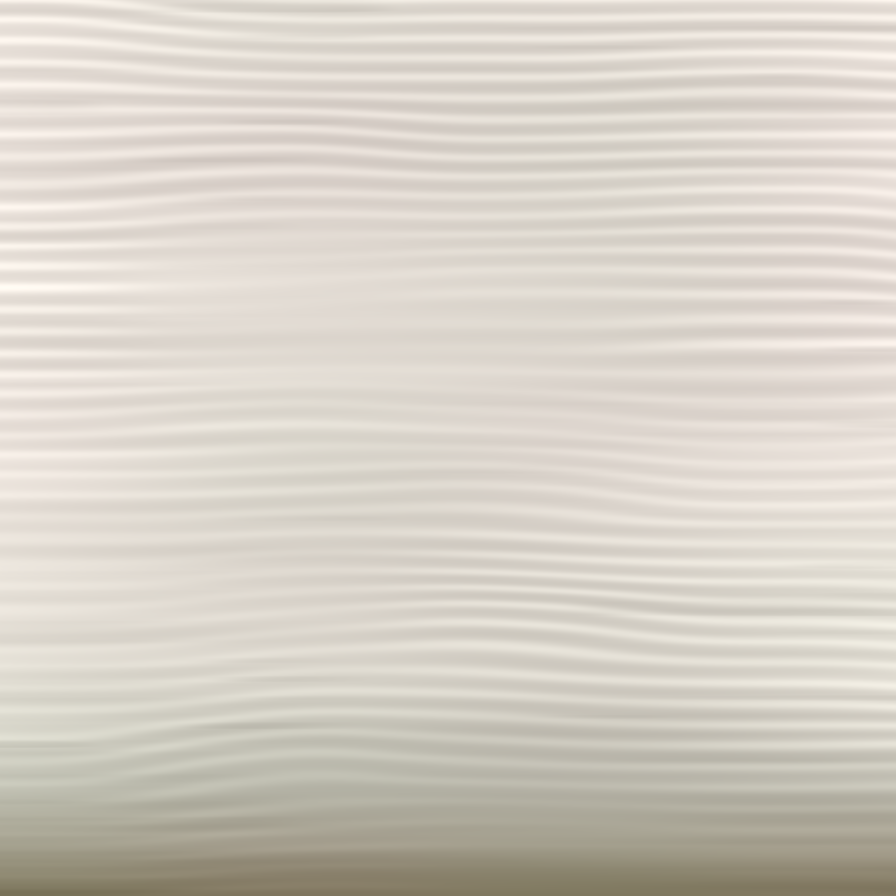
Write a WebGL 2 fragment shader that draws this texture.

```glsl
#version 300 es
precision highp float;

uniform vec2 u_resolution;
out vec4 fragColor;

float hash(vec2 p) {
    vec3 q = fract(vec3(p.xyx) * 0.1031);
    q += dot(q, q.yzx + 33.33);
    return fract((q.x + q.y) * q.z);
}

// Smooth value noise, centred on zero, in -1..1
float noise(vec2 p) {
    vec2 cell = floor(p);
    vec2 f = fract(p);
    f = f * f * f * (f * (f * 6.0 - 15.0) + 10.0);
    float low = mix(hash(cell), hash(cell + vec2(1.0, 0.0)), f.x);
    float high = mix(hash(cell + vec2(0.0, 1.0)), hash(cell + 1.0), f.x);
    return mix(low, high, f.y) * 2.0 - 1.0;
}

// Layers of long horizontal streaks, from broad to hair thin
float streaks(vec2 p) {
    float sum = 0.0;
    float weight = 0.5;
    vec2 scale = vec2(2.2, 34.0);
    for (int i = 0; i < 4; i++) {
        sum += weight * noise(p * scale + float(i) * 17.3);
        scale *= vec2(0.85, 1.9);
        weight *= 0.72;
    }
    return sum;
}

// Nearly level ripples whose spacing and slope drift slowly
float ripples(vec2 p) {
    float drift = 0.9 * noise(p * vec2(2.3, 4.0) + 5.0)
                + 0.35 * noise(p * vec2(3.5, 13.0) + 41.0);
    float wave = sin(6.2832 * (43.0 * p.y + drift));
    return wave + 0.3 * wave * wave - 0.15;
}

// Vertical tone: olive foot, grey-green haze, pale warm body
vec3 ground(float y) {
    vec3 tone = mix(vec3(0.50, 0.47, 0.375), vec3(0.62, 0.60, 0.53), smoothstep(0.0, 0.065, y));
    tone = mix(tone, vec3(0.735, 0.73, 0.68), smoothstep(0.035, 0.14, y));
    tone = mix(tone, vec3(0.855, 0.84, 0.80), smoothstep(0.09, 0.27, y));
    return mix(tone, vec3(0.877, 0.851, 0.819), smoothstep(0.22, 0.6, y));
}

void main() {
    vec2 uv = gl_FragCoord.xy / u_resolution;
    float body = smoothstep(0.02, 0.2, uv.y);

    float haze = noise(uv * vec2(3.0, 5.0) + 9.0);
    vec3 color = ground(uv.y + 0.025 * haze * smoothstep(0.03, 0.2, uv.y));

    // Brighter sides and rim, duller middle
    float side = abs(uv.x - 0.53) * 2.0;
    color += body * (0.05 * side * side - 0.014);
    color += 0.04 * smoothstep(0.985, 1.0, uv.y);
    color += 0.013 * body * noise(uv * vec2(2.5, 7.0) + 63.0);

    // Ripples come and go in wide patches and calm down in the middle
    float patches = smoothstep(-0.75, 0.7, noise(uv * vec2(3.2, 6.0) + 27.0));
    float calm = exp(-dot((uv - vec2(0.56, 0.62)) * vec2(4.5, 6.0), (uv - vec2(0.56, 0.62)) * vec2(4.5, 6.0)));
    float strength = mix(0.012, 0.052, patches) * (1.0 - 0.75 * calm) * mix(0.2, 1.0, body);
    float ripple = ripples(uv);
    color += strength * ripple * vec3(0.97, 1.0, 0.98);

    // Level streaks, stronger toward both sides
    float streak = streaks(uv);
    color += streak * mix(0.022, 0.042, smoothstep(0.2, 0.95, side)) * vec3(1.0, 1.0, 1.02);

    // Sparse thin shadow lines
    float line = smoothstep(0.5, 0.95, noise(uv * vec2(3.0, 95.0) + 80.0));
    color -= 0.045 * line * smoothstep(-0.1, 0.7, noise(uv * vec2(4.0, 9.0) + 13.0));

    // Faint green and rose tints
    float tint = noise(uv * vec2(3.0, 6.0) + 51.0);
    color += 0.006 * tint * vec3(-1.0, 0.7, -0.4);

    fragColor = vec4(clamp(color, 0.0, 1.0), 1.0);
}
```
